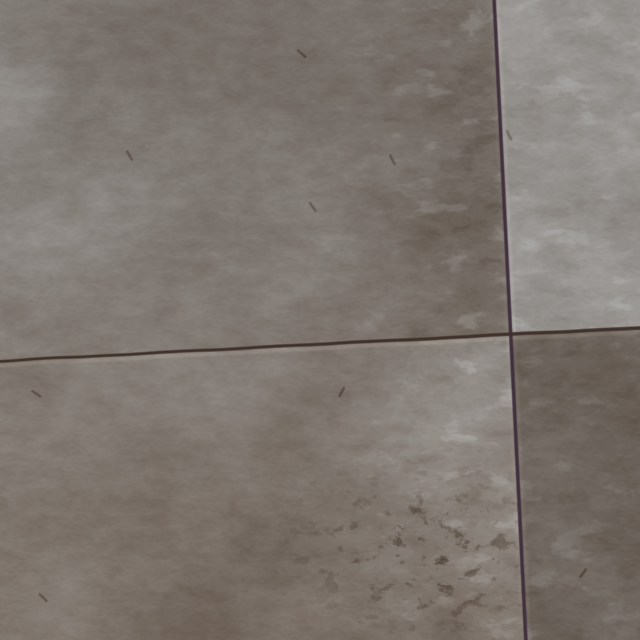
A Shadertoy shader for this texture:

```glsl
// Four large worn concrete floor tiles meeting at slightly tilted dark joints.
#define JOINT_HALF_WIDTH 0.0027
#define JOINT_X vec2(0.8216, -0.0495)  // upright joint: offset, slope
#define JOINT_Y vec2(0.4360, 0.0520)   // level joint: offset, slope
#define TILE_TONES vec4(0.43, 0.12, 0.43, 0.90) // low left, low right, top left, top right
#define CLOUD_AMOUNT 0.42
#define GRAIN_AMOUNT 0.24
#define FLECK_AMOUNT 0.32
#define SCUFF_CELLS 7.0
#define CONCRETE_DARK vec3(0.405, 0.365, 0.330)
#define CONCRETE_LIGHT vec3(0.605, 0.590, 0.575)
#define JOINT_BROWN vec3(0.235, 0.185, 0.155)
#define JOINT_PLUM vec3(0.245, 0.180, 0.235)

vec2 hash2(vec2 p) {
    vec3 q = fract(vec3(p.xyx) * vec3(0.1031, 0.1030, 0.0973));
    q += dot(q, q.yzx + 33.33);
    return fract((q.xx + q.yz) * q.zy);
}

float cornerGradient(vec2 cell, vec2 corner, vec2 f) {
    float angle = 6.2832 * hash2(cell + corner).x;
    return dot(vec2(cos(angle), sin(angle)), f - corner);
}

float gradientNoise(vec2 p) {
    vec2 i = floor(p), f = fract(p);
    vec2 u = f * f * f * (f * (f * 6.0 - 15.0) + 10.0);
    float low = mix(cornerGradient(i, vec2(0, 0), f), cornerGradient(i, vec2(1, 0), f), u.x);
    float high = mix(cornerGradient(i, vec2(0, 1), f), cornerGradient(i, vec2(1, 1), f), u.x);
    return mix(low, high, u.y);
}

float fbm(vec2 p) {
    float sum = 0.0, amplitude = 0.6;
    for (int i = 0; i < 5; i++) {
        sum += amplitude * gradientNoise(p);
        p = mat2(1.6, 1.2, -1.2, 1.6) * p + 17.3;
        amplitude *= 0.55;
    }
    return sum;
}

// Soft round stain
float stain(vec2 p, vec2 center, vec2 radius) {
    vec2 d = (p - center) / radius;
    return exp(-dot(d, d));
}

// Sparse short scratches, one candidate per grid cell
float scuffs(vec2 p, float pixel) {
    vec2 cell = floor(p * SCUFF_CELLS);
    vec2 pick = hash2(cell + 41.0), offset = hash2(cell + 87.0);
    vec2 d = p - (cell + 0.25 + 0.5 * offset) / SCUFF_CELLS;
    float angle = 3.1416 * pick.y;
    vec2 along = vec2(cos(angle), sin(angle));
    float span = clamp(dot(d, along), -0.007, 0.007);
    float dist = length(d - along * span);
    return step(pick.x, 0.16) * (1.0 - smoothstep(0.0005, 0.0020 + pixel, dist));
}

float line(float dist, float halfWidth, float pixel) {
    return 1.0 - smoothstep(halfWidth - pixel, halfWidth + pixel, abs(dist));
}

void mainImage(out vec4 fragColor, in vec2 fragCoord) {
    vec2 p = fragCoord / iResolution.xy;
    float pixel = 1.0 / min(iResolution.x, iResolution.y);

    // Signed distances to the joints, and the tile on each side
    float wobble = 0.0016 * gradientNoise(vec2(p.x * 14.0, 3.5));
    float dx = p.x - JOINT_X.x - JOINT_X.y * p.y;
    float dy = p.y - JOINT_Y.x - JOINT_Y.y * p.x + wobble;
    vec2 tile = step(0.0, vec2(dx, dy));
    vec2 q = p + tile * vec2(5.3, 9.7);
    float left = 1.0 - tile.x;

    // Broad tone of each tile with its stains
    vec2 rowTones = mix(TILE_TONES.xz, TILE_TONES.yw, tile.x);
    float tone = mix(rowTones.x, rowTones.y, tile.y);
    float upper = 0.30 * stain(p, vec2(0.0, 0.86), vec2(0.09, 0.12))
                + 0.24 * stain(p, vec2(0.06, 0.60), vec2(0.24, 0.18))
                - 0.15 * stain(p, vec2(0.30, 0.98), vec2(0.25, 0.16))
                - 0.20 * stain(p, vec2(0.74, 0.65), vec2(0.20, 0.35));
    float lower = 0.38 * stain(p, vec2(0.71, 0.34), vec2(0.13, 0.17))
                + 0.20 * stain(p, vec2(0.78, 0.14), vec2(0.07, 0.10))
                + 0.12 * stain(p, vec2(0.20, 0.40), vec2(0.35, 0.10))
                - 0.22 * stain(p, vec2(0.38, 0.04), vec2(0.30, 0.24));
    tone += left * mix(lower, upper, tile.y);

    // Clouding, brushed grain and ragged flecks
    float cloud = fbm(q * vec2(5.0, 6.0));
    float streak = fbm(q * vec2(22.0, 48.0) + 7.0);
    float grain = gradientNoise(q * vec2(95.0, 190.0));
    float ragged = fbm(q * vec2(13.0, 26.0) + 31.0 + 0.5 * cloud);
    float wear = mix(smoothstep(0.42, 0.75, p.x), 0.7, tile.x);
    tone += CLOUD_AMOUNT * cloud + GRAIN_AMOUNT * (streak + 0.35 * grain);
    tone += FLECK_AMOUNT * wear * smoothstep(0.10, 0.36, ragged);
    tone -= 0.5 * FLECK_AMOUNT * wear * smoothstep(0.12, 0.36, -ragged);

    // Dark pitting where the lower left tile is most worn
    float pitArea = left * (1.0 - tile.y) * stain(p, vec2(0.68, 0.14), vec2(0.17, 0.11));
    float pits = smoothstep(0.08, 0.32, fbm(q * vec2(30.0, 44.0) + 63.0));
    tone -= 0.75 * pitArea * pits;
    tone -= 0.55 * scuffs(p, pixel);

    vec3 color = mix(CONCRETE_DARK, CONCRETE_LIGHT, clamp(tone, -0.5, 1.35));
    float warmth = left * smoothstep(0.85, 0.0, p.y) - 0.35;
    color += 0.010 * warmth * vec3(1.0, -0.1, -1.0);

    // Pale bevels beside the joints, then the joints themselves
    float bevel = line(dy + 0.0065, 0.0030, 0.0025) + 0.7 * line(dx - 0.0060, 0.0025, 0.0025)
                + 0.3 * line(dx + 0.0060, 0.0025, 0.0025);
    color += 0.055 * bevel * vec3(1.0, 0.98, 0.88);
    color = mix(color, JOINT_PLUM, 0.95 * line(dx, JOINT_HALF_WIDTH, pixel));
    color = mix(color, JOINT_BROWN, 0.95 * line(dy, JOINT_HALF_WIDTH * mix(0.8, 1.0, p.x), pixel));

    fragColor = vec4(color, 1.0);
}
```
